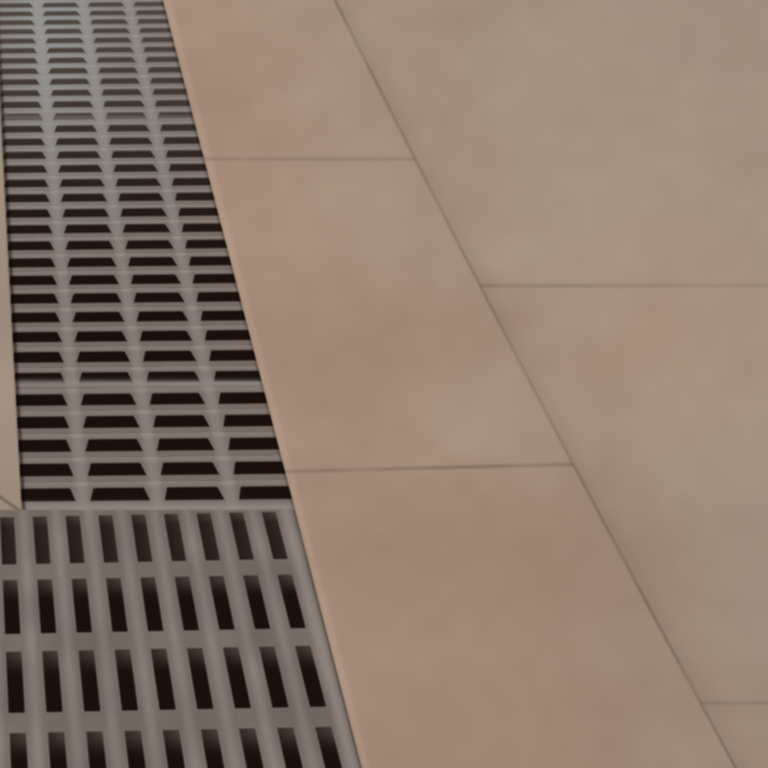
Give the GLSL for this texture, as a three.js fragment shader.

```glsl
#define BLUR 0.0022
#define SEAM_WIDTH 0.0028
#define GRATE_SPLIT 0.664
#define STONE_WARM vec3(0.640, 0.540, 0.470)
#define STONE_COOL vec3(0.635, 0.568, 0.505)
#define METAL vec3(0.455, 0.415, 0.385)
#define METAL_LIGHT vec3(0.560, 0.530, 0.500)
#define METAL_SHEEN vec3(0.600, 0.610, 0.610)
#define SLOT_DARK vec3(0.100, 0.062, 0.045)
#define SLOT_GREY vec3(0.270, 0.230, 0.205)

varying vec2 vUv;

float hash(vec2 p) {
  vec3 q = fract(vec3(p.xyx) * 0.1031);
  q += dot(q, q.yzx + 33.33);
  return fract((q.x + q.y) * q.z);
}

float noise(vec2 p) {
  vec2 i = floor(p), f = fract(p);
  f = f * f * (3.0 - 2.0 * f);
  return mix(mix(hash(i), hash(i + vec2(1.0, 0.0)), f.x),
             mix(hash(i + vec2(0.0, 1.0)), hash(i + 1.0), f.x), f.y);
}

float fbm(vec2 p) {
  float sum = 0.0, amp = 0.5;
  for (int i = 0; i < 4; i++) {
    sum += amp * noise(p);
    p = p * 2.03 + 7.1;
    amp *= 0.5;
  }
  return sum;
}

float inside(float d) { return 1.0 - smoothstep(-BLUR, BLUR, d); }

// Soft line around distance zero
float seam(float d, float width) { return exp(-d * d / (width * width)); }

// Signed offset from the nearest whole number
float nearest(float v) { return fract(v + 0.5) - 0.5; }

// p.y runs downward from the top edge
vec3 stoneFloor(vec2 p, float grateEdge) {
  float diagonal = p.x - (0.436 + 0.5 * p.y + 0.022 * p.y * p.y);
  float right = inside(-diagonal);
  float cloud = fbm(p * vec2(5.0, 7.0));
  vec3 col = mix(STONE_WARM, STONE_COOL, smoothstep(-0.25, 0.3, diagonal + 0.5 * (cloud - 0.5)));
  col *= 0.95 + 0.10 * cloud;
  col += 0.014 * (noise(p * 38.0) - 0.5);
  col += vec3(0.015, -0.008, -0.014) * seam(length(p - vec2(0.87, 0.43)), 0.14);
  col *= 1.0 - 0.05 * smoothstep(0.4, 1.2, p.y * p.x + 0.3 * p.y);

  // Joints between the slabs
  float wear = 0.6 + 0.6 * noise(p * 19.0);
  float leftJoint = seam(p.y - 0.207, SEAM_WIDTH) * 0.6 + seam(p.y - 0.614 + 0.025 * (p.x - 0.37), SEAM_WIDTH);
  float fade = 1.0 - 0.65 * smoothstep(0.72, 0.95, p.x);
  float rightJoint = seam(p.y - 0.372, SEAM_WIDTH) * fade + 0.7 * seam(p.y - 0.915, SEAM_WIDTH);
  col *= 1.0 - 0.15 * wear * mix(leftJoint, rightJoint, right);
  col *= 1.0 - 0.14 * wear * seam(diagonal, SEAM_WIDTH);
  col *= 1.0 - 0.04 * right * seam(diagonal, 0.02);

  // Pale lip along the drain
  return col + 0.035 * seam(p.x - grateEdge - 0.006, 0.005);
}

// Far grate: wide slots, shrinking with distance
vec3 farGrate(vec2 p) {
  float y = p.y + 0.01 * p.x;
  float rowPitch = (1.0 + 3.31 * y) / 94.7;
  float colPitch = 0.0592 + 0.058 * p.y;
  float row = nearest(28.6 * log(1.0 + 3.31 * y) - 0.68);
  float column = nearest((p.x - 0.048 - 0.092 * p.y) / colPitch - 0.5);
  float halfWidth = 0.37 + 0.12 * row;
  float slot = inside((abs(row) - 0.25) * rowPitch) * inside((abs(column) - halfWidth) * colPitch);

  vec3 col = mix(METAL, METAL_LIGHT, 0.6 * smoothstep(0.36, 0.48, abs(column)));
  col += 0.05 * seam(row + 0.42, 0.12);
  float sheen = (1.0 - smoothstep(0.0, 0.4, p.y)) * (0.45 + 0.55 * seam(p.x - 0.06 - 0.1 * p.y, 0.07));
  col = mix(col, METAL_SHEEN, 0.75 * sheen);
  vec3 hole = mix(SLOT_GREY, SLOT_DARK, smoothstep(0.0, 0.4, p.y));
  col = mix(col, hole, slot * mix(0.85, 1.0, smoothstep(0.0, 0.3, p.y)));

  // Bright bars where panels meet
  float bars = seam(p.y - 0.499, 0.005) + 0.6 * seam(p.y - 0.153, 0.004) + seam(p.y - 0.660, 0.006);
  return mix(col, METAL_LIGHT, 0.75 * min(bars, 1.0));
}

// Near grate: upright slots in rows
vec3 nearGrate(vec2 p, float edge) {
  float y = p.y + 0.02 * (p.x - 0.18);
  float drop = p.y - 0.7005;
  float depth = 1.0 + 1.69 * (y - 0.661);
  float rowPitch = 0.0757 * depth;
  float colPitch = 0.0435 + 0.0255 * drop;
  float level = log(depth) / 0.128;
  float row = nearest(level - 0.5);
  float index = (p.x - 0.0104 - 0.05 * drop) / colPitch;
  float column = nearest(index);
  float slot = inside((abs(row) - 0.38) * rowPitch) * inside((abs(column) - 0.21) * colPitch);
  slot *= step(index, 8.5);

  vec3 col = mix(METAL, METAL_LIGHT, 0.55 * smoothstep(0.25, 0.5, abs(column)));
  col *= 0.94 + 0.10 * noise(p * 24.0);
  float lit = max(1.0 - smoothstep(-0.38, -0.05, row), 0.5 * (1.0 - step(1.0, level)));
  vec3 hole = mix(SLOT_DARK, SLOT_GREY, lit * (0.65 + 0.35 * smoothstep(-0.2, 0.2, column)));
  col = mix(col, hole, slot);
  return mix(col, METAL_LIGHT, 0.5 * seam(p.x - edge + 0.012, 0.008));
}

void main() {
  vec2 p = vec2(vUv.x, 1.0 - vUv.y);
  float rightEdge = 0.212 + 0.259 * p.y;
  float leftEdge = -0.007 + 0.054 * p.y;

  vec3 slab = STONE_COOL * (0.93 + 0.08 * noise(p * 12.0));
  slab *= 1.0 - 0.25 * seam(p.y - 0.647 - 0.7 * p.x, 0.003);
  vec3 upper = mix(farGrate(p), slab, inside(p.x - leftEdge));
  upper *= 1.0 - 0.45 * seam(p.x - leftEdge - 0.002, 0.003);
  vec3 grate = mix(nearGrate(p, rightEdge), upper, inside(p.y - GRATE_SPLIT));
  grate *= 1.0 - 0.3 * seam(p.x - rightEdge, 0.003);

  vec3 col = mix(stoneFloor(p, rightEdge), grate, inside(p.x - rightEdge));
  gl_FragColor = vec4(col, 1.0);
}
```
